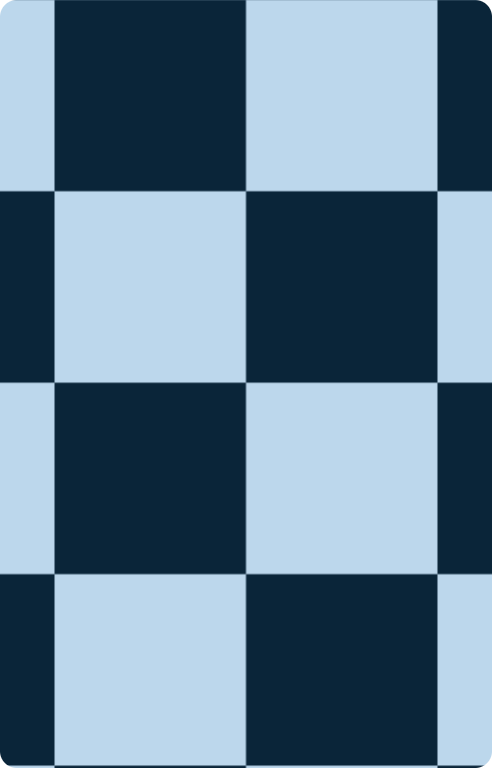
Reproduce this pattern procedurally as a WebGL 2 fragment shader.

```glsl
#version 300 es
precision highp float;

uniform vec2 u_resolution;
out vec4 fragColor;

// Signed distance to the nearest stripe edge, positive on every other stripe
vec2 stripeDistance(vec2 p, float size) {
    return abs(mod(p - 0.5 * size, 2.0 * size) - size) - 0.5 * size;
}

float roundedBox(vec2 p, vec2 halfSize, float radius) {
    vec2 q = abs(p) - halfSize + radius;
    return length(max(q, 0.0)) + min(max(q.x, q.y), 0.0) - radius;
}

void main() {
    // Canvas height is one unit
    float pixel = 1.0 / u_resolution.y;
    vec2 uv = gl_FragCoord.xy * pixel;
    vec2 center = 0.5 * u_resolution * pixel;

    // Checkerboard: the product of two soft square waves
    vec2 edge = stripeDistance(uv - vec2(center.x, 0.5017), 0.2493);
    vec2 wave = clamp(edge / pixel, -1.0, 1.0);
    float dark = 0.5 + 0.5 * wave.x * wave.y;
    vec3 paleBlue = vec3(0.737, 0.843, 0.925);
    vec3 navy = vec3(0.039, 0.145, 0.224);
    vec3 color = mix(paleBlue, navy, dark);

    // White outside the rounded corners
    float outside = roundedBox(uv - center, center, 0.022);
    color = mix(color, vec3(1.0), clamp(outside / pixel + 0.5, 0.0, 1.0));

    fragColor = vec4(color, 1.0);
}
```
